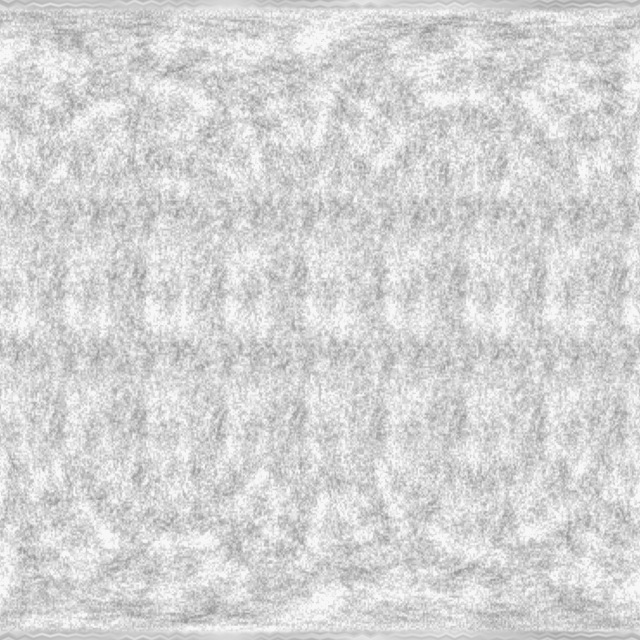
Write a Shadertoy shader that draws this texture.

```glsl
// Pale grey weathered plaster: a streaky tile wrapped round a sphere and unrolled flat.

#define TILES_ACROSS 8.0    // repeats round the equator
#define TILES_DOWN 4.517    // repeats per canvas height
#define ROW_START 0.4596    // height of one tile edge
#define CAP_SCALE 2.2       // tiles per radian from the pole
#define BASE_TONE 0.827
#define BLOTCH 0.30
#define STREAK 0.26
#define SPECKLE 0.13        // grain that repeats with the tile
#define GRAIN 0.20          // finest grain, even over the canvas
#define FLECK 0.05
#define SEAM 0.04

const float PI = 3.14159265;

float hash(vec2 cell) {
    uvec2 k = uvec2(ivec2(cell)) * uvec2(1597334673u, 3812015801u);
    uint h = (k.x ^ k.y) * 1597334673u;
    h = (h ^ (h >> 15u)) * 2246822519u;
    h ^= h >> 13u;
    return float(h >> 8u) / 16777216.0;
}

// Value noise that repeats once per unit of p; cells and seed are whole numbers.
float tileNoise(vec2 p, vec2 cells, float seed) {
    p *= cells;
    vec2 i = floor(p), f = fract(p);
    f = f * f * (3.0 - 2.0 * f);
    vec2 a = mod(i, cells) + seed * 131.0;
    vec2 b = mod(i + 1.0, cells) + seed * 131.0;
    return mix(mix(hash(a), hash(vec2(b.x, a.y)), f.x),
               mix(hash(vec2(a.x, b.y)), hash(b), f.x), f.y);
}

float tileFbm(vec2 p, vec2 cells, float seed) {
    float sum = 0.0, weight = 0.395;
    for (int i = 0; i < 4; i++) {
        sum += weight * tileNoise(p, cells, seed + float(i));
        cells *= 2.0;
        weight *= 0.7;
    }
    return sum;
}

// Tone of one plaster tile; strokes (0 to 1) draws its brushing out along y.
float plaster(vec2 p, float strokes) {
    float speckle = tileNoise(p, vec2(27.0, 32.0), 21.0);
    p += vec2(0.03 * sin(2.0 * PI * p.y), 0.0)
       + 0.05 * (vec2(tileNoise(p, vec2(11.0, 13.0), 40.0),
                      tileNoise(p, vec2(11.0, 13.0), 41.0)) - 0.5);
    float blotch = tileFbm(p, vec2(3.0, 4.0), 1.0);
    float streak = mix(tileFbm(p, vec2(7.0, 8.0), 11.0),
                       tileFbm(p, vec2(11.0, 4.0), 15.0), strokes);

    // One darker column and two darker rows of stains per tile.
    float stains = cos(2.0 * PI * (p.x - 0.6)) + 0.6 * cos(4.0 * PI * (p.y + 0.12));

    // Chipped flecks gather inside the darker patches.
    float patchMask = smoothstep(0.48, 0.64, 1.0 - blotch + 0.03 * stains);
    float fleck = smoothstep(0.5, 0.72, tileNoise(p, vec2(17.0, 24.0), 31.0));

    return BASE_TONE + BLOTCH * (blotch - 0.5) + STREAK * (streak - 0.5)
         + SPECKLE * (speckle - 0.5) - 0.013 * stains - FLECK * patchMask * fleck;
}

// Faint broken lines where pairs of tiles meet.
float seamLines(vec2 p) {
    vec2 toEdge = abs(fract(p + 0.5) - 0.5);
    vec2 line = 1.0 - smoothstep(0.003, 0.012, toEdge);
    return max(line.x, line.y) * tileNoise(p, vec2(17.0), 50.0);
}

// Wavy, squeezed rows hugging the poles.
float poleRows(float u, float depth) {
    float zigzag = abs(fract(u * 38.0) - 0.5) - 0.25;
    depth += 0.009 * zigzag * (0.5 + tileNoise(vec2(u, 0.5), vec2(30.0, 1.0), 60.0));
    float rows = tileNoise(vec2(u, depth), vec2(14.0, 260.0), 61.0);
    float drift = tileNoise(vec2(u, depth), vec2(9.0, 60.0), 62.0);
    return 0.79 + 0.20 * (rows - 0.5) + 0.12 * (drift - 0.5);
}

void mainImage(out vec4 fragColor, in vec2 fragCoord) {
    vec2 uv = fragCoord / iResolution.xy;
    float fromEquator = abs(uv.y - 0.5);
    float depth = 0.5 - fromEquator;
    float side = uv.y < 0.5 ? -1.0 : 1.0;

    // Equator band: plain repeats, alternate tiles differing slightly.
    vec2 bandPos = vec2(uv.x * TILES_ACROSS, (uv.y - ROW_START) * TILES_DOWN);
    vec2 pairPos = bandPos * vec2(0.5, 1.0);
    float band = plaster(bandPos, 0.7) - SEAM * seamLines(pairPos)
               + 0.06 * (tileNoise(pairPos, vec2(7.0, 6.0), 70.0) - 0.5);

    // Caps: the tile seen from the pole, with strokes fanning out in two places.
    float lon = 2.0 * PI * uv.x;
    vec2 capPos = CAP_SCALE * PI * depth * vec2(cos(lon), side * sin(lon));
    float fan = pow(abs(sin(lon)), 4.0) * smoothstep(0.15, 0.24, depth);
    float cap = plaster(capPos + vec2(0.37, 0.21), fan);

    float tone = mix(band, cap, smoothstep(0.18, 0.235, fromEquator));
    tone += GRAIN * (tileNoise(uv, vec2(370.0, 340.0), 80.0) - 0.5);

    float nearPole = 1.0 - smoothstep(0.009, 0.02, depth);
    tone = mix(tone, poleRows(uv.x, depth), nearPole);

    fragColor = vec4(vec3(clamp(tone, 0.6, 0.97)), 1.0);
}
```
